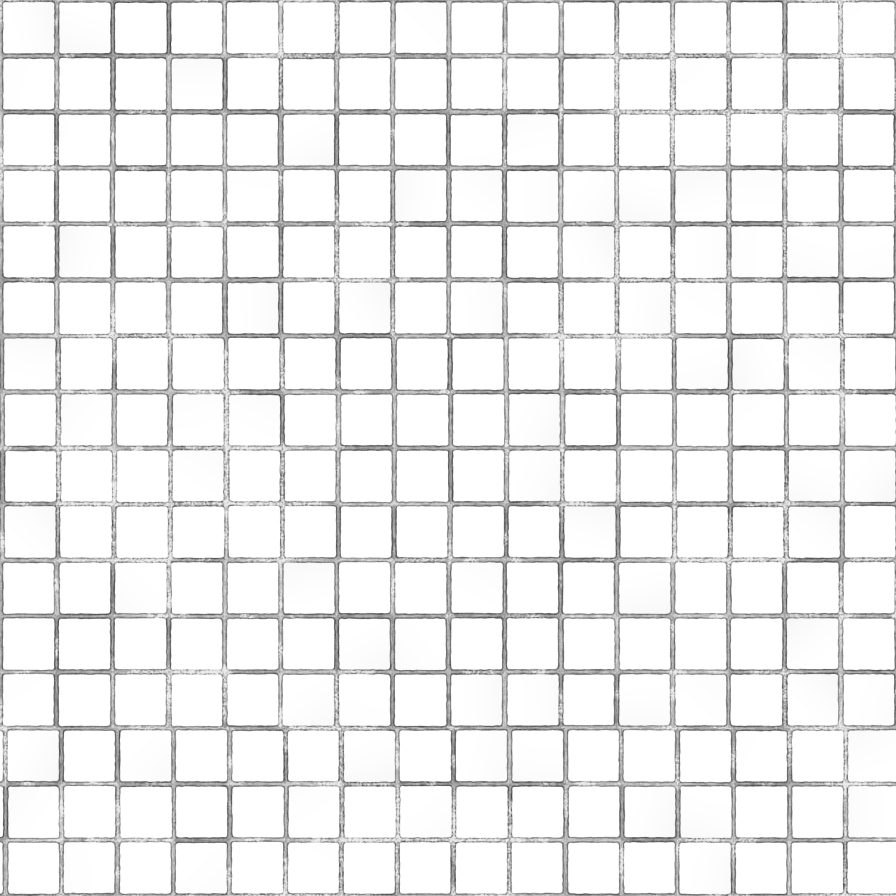
A WebGL 2 fragment shader for this pattern:

```glsl
#version 300 es
precision highp float;
// White square tiles in a 16 by 16 grid with narrow grey joints.
// Each tile is a slightly jittered rounded box; the joint is shaded by its
// distance from the tile: dark rim, paler bed, streaks and chalky wear.

#define TILES 16.0          // repeats across and down
#define JOINT 0.090         // joint width, in tile pitches
#define CORNER 0.045        // tile corner radius
#define JITTER 0.012        // spread of tile centres
#define ROUGHNESS 0.014     // wobble of tile edges
#define RIM_GREY 0.44       // joint tone beside a tile
#define BED_GREY 0.71       // joint tone along its middle
#define JOINT_VARIATION 0.20
#define GRAIN 0.32          // strength of streaks in the joint
#define WEAR 0.32           // strength of chalky patches
#define TILE_SHADE 0.028    // faint shading on some tiles
#define SAMPLES 4           // supersampling per axis

uniform vec2 u_resolution;
out vec4 fragColor;

float hash(vec2 p) {
    vec3 q = fract(vec3(p.xyx) * 0.1031);
    q += dot(q, q.yzx + 33.33);
    return fract((q.x + q.y) * q.z);
}

float noise(vec2 p) {
    vec2 i = floor(p), f = fract(p);
    f = f * f * (3.0 - 2.0 * f);
    return mix(mix(hash(i), hash(i + vec2(1, 0)), f.x),
               mix(hash(i + vec2(0, 1)), hash(i + vec2(1, 1)), f.x), f.y);
}

float roundedBox(vec2 p, vec2 halfSize, float radius) {
    vec2 q = abs(p) - halfSize + radius;
    return length(max(q, 0.0)) + min(max(q.x, q.y), 0.0) - radius;
}

// Bands of rows are laid with slightly different sideways offsets.
float rowShift(float row) {
    float shift = 0.015;
    if (row < 3.0) shift = 0.100;
    else if (row > 5.0 && row < 10.0) shift = 0.040;
    return shift + 0.008 * (hash(vec2(row, 71.0)) - 0.5);
}

float jointTone(vec2 p, vec2 cell, vec2 local, float depth) {
    // Neighbouring tiles share one key for the joint between them.
    bool upright = abs(local.x) > abs(local.y);
    vec2 key = upright ? vec2(floor(p.x + 0.5), cell.y)
                       : vec2(cell.x, floor(p.y + 0.5)) + 57.0;
    vec2 along = upright ? p.yx : p;
    float streak = noise(along * vec2(9.0, 65.0) + 13.0);
    float speck = noise(p * 38.0 + 5.0);
    float chalk = smoothstep(0.60, 0.85, noise(p * 0.8 + 31.0))
                + smoothstep(0.72, 0.92, noise(along * vec2(2.5, 6.0) + 19.0));

    float grey = mix(RIM_GREY, BED_GREY, smoothstep(0.010, 0.038, depth));
    grey += JOINT_VARIATION * (hash(key + 7.0) - 0.5);
    grey += GRAIN * (0.6 * streak + 0.4 * speck - 0.5);
    grey += WEAR * min(chalk, 1.0) * speck;
    return clamp(grey, 0.22, 0.92);
}

float surface(vec2 uv) {
    vec2 p = uv * TILES;
    p.x -= rowShift(floor(p.y));
    vec2 cell = floor(p);
    vec2 local = p - cell - 0.5;

    // Tile outline
    vec2 key = cell + 101.0;
    vec2 offset = JITTER * (vec2(hash(key), hash(key + 43.0)) - 0.5);
    vec2 halfSize = vec2(0.5 - 0.5 * JOINT);
    halfSize += 0.010 * (vec2(hash(key + 17.0), hash(key + 29.0)) - 0.5);
    float dist = roundedBox(local - offset, halfSize, CORNER);
    dist += ROUGHNESS * (noise(p * 14.0 + 3.0) - 0.5);

    // Tile face, with a faint slope of shade on a few tiles
    float angle = 6.2832 * hash(key + 61.0);
    float slope = clamp(0.5 + dot(local, vec2(cos(angle), sin(angle))), 0.0, 1.0);
    float stained = smoothstep(0.65, 1.0, hash(key + 83.0));
    float face = 1.0 - TILE_SHADE * stained * slope * slope;

    float grout = jointTone(p, cell, local, dist);
    return mix(face, grout, smoothstep(-0.007, 0.007, dist));
}

void main() {
    // Average a small grid of samples to smooth the thin joints.
    float sum = 0.0;
    for (int y = 0; y < SAMPLES; y++) {
        for (int x = 0; x < SAMPLES; x++) {
            vec2 sub = (vec2(x, y) + 0.5) / float(SAMPLES) - 0.5;
            sum += surface((gl_FragCoord.xy + sub) / u_resolution);
        }
    }
    fragColor = vec4(vec3(sum / float(SAMPLES * SAMPLES)), 1.0);
}
```
